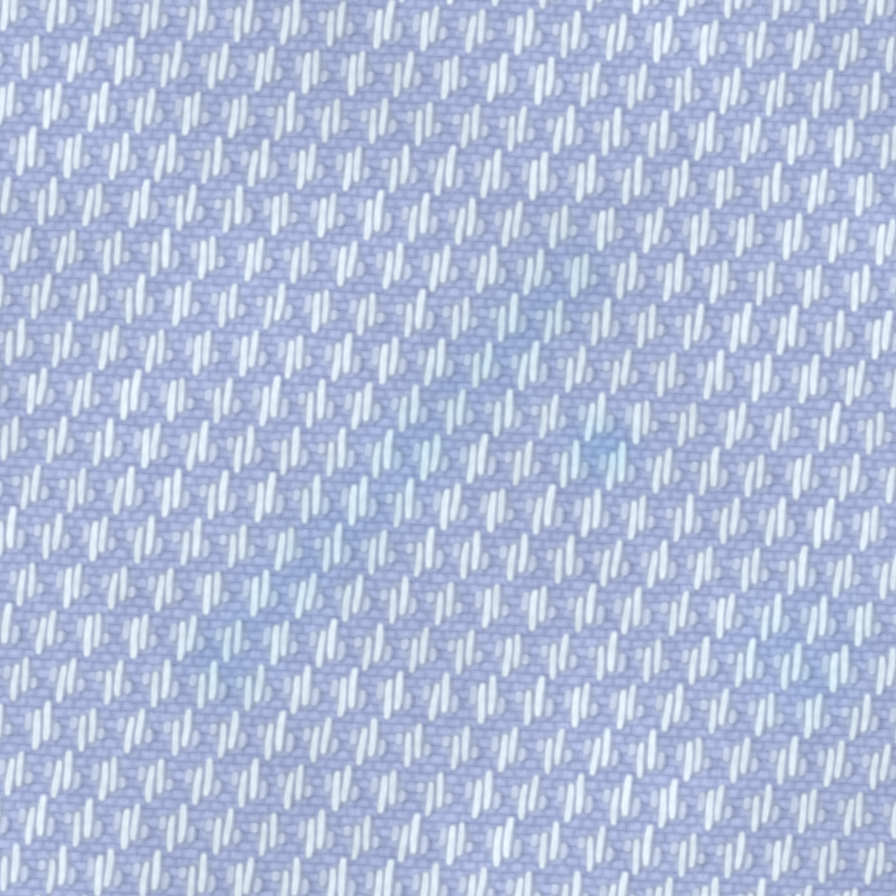
This texture is drawn by a three.js fragment shader. Its source:

```glsl
varying vec2 vUv;

const vec2 WEFT_STEP = vec2(0.0520, -0.0025);
const vec2 WARP_STEP = vec2(0.0058, 0.1064);
const vec2 ANCHOR = vec2(0.4565, 0.543);

const vec3 GROOVE_BLUE = vec3(0.56, 0.61, 0.76);
const vec3 WEFT_BLUE = vec3(0.70, 0.75, 0.89);
const vec3 HALO_GREY = vec3(0.70, 0.75, 0.835);
const vec3 THREAD_SHADE = vec3(0.74, 0.79, 0.86);
const vec3 THREAD_WHITE = vec3(0.89, 0.94, 0.98);
const vec3 TUFT_PALE = vec3(0.82, 0.87, 0.955);
const vec3 STAIN_TINT = vec3(0.87, 0.96, 0.99);

float hash(vec2 p) {
  return fract(sin(dot(p, vec2(127.1, 311.7))) * 4375.85);
}

// Distance to the nearest scattered point
float cellular(vec2 p) {
  vec2 base = floor(p);
  float nearest = 1.0;
  for (int y = -1; y <= 1; y++) {
    for (int x = -1; x <= 1; x++) {
      vec2 id = base + vec2(float(x), float(y));
      vec2 point = id + vec2(hash(id), hash(id + 19.3));
      nearest = min(nearest, length(p - point));
    }
  }
  return nearest;
}

float layeredSines(vec2 p) {
  return 0.5 * sin(p.x + 1.7 * sin(p.y * 0.8))
       + 0.3 * sin(p.y * 1.9 - p.x * 1.3)
       + 0.2 * sin(p.x * 3.1 + p.y * 2.7);
}

// Skewed weave axes; one unit is the spacing across
vec2 toCloth(vec2 p, vec2 across, vec2 up) {
  float area = across.x * up.y - across.y * up.x;
  vec2 q = vec2(p.x * up.y - p.y * up.x, across.x * p.y - across.y * p.x) / area;
  return q * vec2(1.0, 2.0);
}

// Short horizontal floats in diagonal steps
vec3 weft(vec2 p) {
  float row = floor(p.y * 5.0);
  float y = fract(p.y * 5.0);
  float along = p.x * 3.0 - row * 0.5;
  float x = fract(along);
  float rib = 4.0 * y * (1.0 - y);
  float ends = smoothstep(0.0, 0.35, x) * (1.0 - smoothstep(0.65, 1.0, x));
  float tone = 0.2 + rib * (0.25 + 0.5 * ends);
  tone += 0.3 * (hash(vec2(floor(along), row)) - 0.5);
  return mix(GROOVE_BLUE, WEFT_BLUE, clamp(tone, 0.0, 1.0));
}

// Rounded upright thread with a soft shadow on its right
vec3 addThread(vec3 cloth, vec2 p, float halfLength, float radius, vec3 light, float strength) {
  p.x -= 0.06 * p.y;
  float taper = radius * (1.0 - 0.3 * smoothstep(0.4, 1.0, abs(p.y) / halfLength));
  vec2 q = vec2(p.x, max(abs(p.y) - halfLength + radius, 0.0));
  float d = length(q) - taper;
  float shadow = 1.0 - smoothstep(-0.02, 0.1, length(q - vec2(0.04, 0.0)) - taper);
  float cover = 1.0 - smoothstep(-0.055, 0.055, d);
  float crown = 1.0 - smoothstep(0.3, 1.25, abs(p.x + 0.01) / radius);
  cloth *= 1.0 - 0.09 * shadow;
  return mix(cloth, mix(THREAD_SHADE, light, 0.15 + 0.85 * crown), cover * strength);
}

// Two long floats between a pair of short tufts, on a pale patch
vec3 addMotif(vec3 cloth, vec2 p, vec2 id) {
  float patchSize = length((p - vec2(0.06 * p.y, 0.0)) / vec2(0.4, 0.46));
  cloth = mix(cloth, HALO_GREY, 0.65 * (1.0 - smoothstep(0.55, 1.1, patchSize)));
  for (int i = 0; i < 2; i++) {
    float side = float(i) * 2.0 - 1.0;
    float vary = hash(id + side * 7.1) - 0.5;
    float bend = 0.015 * sin(p.y * 5.0 + vary * 9.0);
    vec2 tuft = p - vec2(side * 0.3 + vary * 0.05, -side * 0.1);
    cloth = addThread(cloth, tuft, 0.18 + vary * 0.1, 0.09, TUFT_PALE, 0.8);
    vec2 strand = p - vec2(side * 0.108 + vary * 0.03 + bend, side * 0.1 + vary * 0.07);
    cloth = addThread(cloth, strand, 0.42 + vary * 0.08, 0.09 + vary * 0.015,
                      THREAD_WHITE, 0.93 + vary * 0.14);
  }
  return cloth;
}

float softSpot(vec2 p, vec2 center, float radius) {
  vec2 q = (p - center) / radius;
  return exp(-dot(q, q));
}

float softStreak(vec2 p, vec2 a, vec2 b, float radius) {
  vec2 line = b - a;
  float t = clamp(dot(p - a, line) / dot(line, line), 0.0, 1.0);
  return softSpot(p, a + line * t, radius);
}

void main() {
  vec2 wobble = vec2(layeredSines(vUv * 17.0), layeredSines(vUv.yx * 14.0 + 3.0));
  vec2 cloth = toCloth(vUv - ANCHOR + 0.0012 * wobble, WEFT_STEP, WARP_STEP);
  float fuzz = cellular(cloth * vec2(7.0, 4.0));
  vec3 color = weft(cloth + vec2(0.0, 0.03 * (fuzz - 0.5)));

  // Two interleaved grids of motifs
  for (int k = 0; k < 2; k++) {
    vec2 grid = cloth / vec2(1.0, 2.0) - 0.5 * float(k);
    vec2 id = floor(grid + 0.5);
    color = addMotif(color, (grid - id) * vec2(1.0, 2.0), id + float(k) * 53.0);
  }
  color *= 1.0 + 0.07 * (0.5 - fuzz);

  // Faint blue stains and uneven dye
  float stain = 0.6 * softStreak(vUv, vec2(0.25, 0.26), vec2(0.63, 0.69), 0.045);
  stain += 0.9 * softSpot(vUv, vec2(0.67, 0.5), 0.04);
  stain += 0.55 * softSpot(vUv, vec2(0.9, 0.27), 0.07);
  stain *= 0.85 + 0.4 * layeredSines(vUv * 31.0);
  color *= mix(vec3(1.0), STAIN_TINT, clamp(stain, 0.0, 1.0));
  color *= 1.0 + 0.025 * layeredSines(vUv * 8.0 + 1.0);
  gl_FragColor = vec4(clamp(color, 0.0, 1.0), 1.0);
}
```
